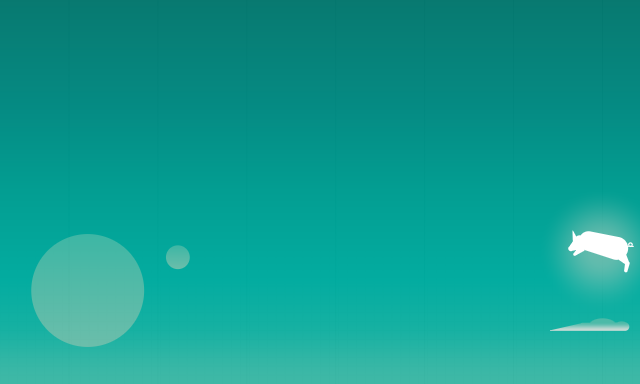
Write a WebGL 1 fragment shader that draws this background.

```glsl
precision highp float;
// Teal dusk gradient with pale discs, a glowing leaping pig and a small cloud.

uniform vec2 u_resolution;

// Positions are in canvas heights, origin at the lower left.
const vec3 SKY_TOP = vec3(0.030, 0.475, 0.440);
const vec3 SKY_HIGH = vec3(0.020, 0.545, 0.515);
const vec3 SKY_MID = vec3(0.010, 0.620, 0.573);
const vec3 SKY_LOW = vec3(0.012, 0.675, 0.628);
const vec3 SKY_HAZE = vec3(0.070, 0.690, 0.635);
const vec3 SKY_FLOOR = vec3(0.245, 0.722, 0.652);

const vec3 DISC_TOP = vec3(0.240, 0.715, 0.645);
const vec3 DISC_BOTTOM = vec3(0.420, 0.745, 0.670);
const vec3 BIG_DISC = vec3(0.2284, 0.2435, 0.1470); // centre, radius
const vec3 SMALL_DISC = vec3(0.4632, 0.3301, 0.0310);

const vec2 PIG_POS = vec2(1.5628, 0.3593);
const vec2 CLOUD_POS = vec2(1.5628, 0.1385);
const float DETAIL_SCALE = 100.0; // local units per canvas height
const vec3 PIG_COLOR = vec3(1.0);
const vec3 GLOW_COLOR = vec3(0.62, 0.78, 0.72);
const vec2 GLOW_POS = vec2(1.5660, 0.3480);
const float GLOW_RADIUS = 0.165;
const float GLOW_STRENGTH = 0.62;
const vec3 CLOUD_TOP = vec3(0.30, 0.73, 0.66);
const vec3 CLOUD_BASE = vec3(0.80, 0.86, 0.84);

const float GRID_STEP = 0.2316;
const float GRID_OFFSET = 0.4113;
const float FINE_STEP = 0.0232;
const float GRID_STRENGTH = 0.018;

// Coverage of a shape from its signed distance and the pixel width
float fill(float d, float pixel) {
  return clamp(0.5 - d / pixel, 0.0, 1.0);
}

// Capsule whose radius runs from ra at a to rb at b
float taper(vec2 p, vec2 a, vec2 b, float ra, float rb) {
  vec2 axis = b - a;
  float h = clamp(dot(p - a, axis) / dot(axis, axis), 0.0, 1.0);
  return length(p - a - axis * h) - mix(ra, rb, h);
}

float ellipse(vec2 p, vec2 radii) {
  return (length(p / radii) - 1.0) * min(radii.x, radii.y);
}

vec3 sky(float y) {
  vec3 c = mix(SKY_FLOOR, SKY_HAZE, smoothstep(0.0, 0.18, y));
  c = mix(c, SKY_LOW, clamp((y - 0.17) / 0.10, 0.0, 1.0));
  c = mix(c, SKY_MID, clamp((y - 0.27) / 0.23, 0.0, 1.0));
  c = mix(c, SKY_HIGH, clamp((y - 0.50) / 0.22, 0.0, 1.0));
  return mix(c, SKY_TOP, clamp((y - 0.72) / 0.28, 0.0, 1.0));
}

vec3 addDisc(vec3 color, vec2 p, vec3 disc, float pixel) {
  vec2 q = p - disc.xy;
  vec3 tint = mix(DISC_BOTTOM, DISC_TOP, clamp(0.5 + 0.5 * q.y / disc.z, 0.0, 1.0));
  return mix(color, tint, fill(length(q) - disc.z, pixel));
}

// Thin line repeated along one axis
float ruled(float x, float spacing, float pixel) {
  float d = abs(mod(x + 0.5 * spacing, spacing) - 0.5 * spacing);
  return fill(d - 0.0008, max(pixel, 0.002));
}

float pig(vec2 p) {
  float d = taper(p, vec2(-3.0, 1.3), vec2(4.3, -0.6), 2.55, 3.0);         // body
  d = min(d, taper(p, vec2(-5.2, 0.9), vec2(-7.6, -0.65), 1.9, 0.7));      // head
  d = min(d, taper(p, vec2(-6.5, 1.7), vec2(-7.1, 3.9), 0.65, 0.1));       // ear
  d = min(d, taper(p, vec2(-4.8, -0.6), vec2(-6.6, -2.15), 0.9, 0.4));     // foreleg
  d = min(d, taper(p, vec2(5.6, -2.6), vec2(7.1, -4.5), 1.3, 0.55));       // thigh
  d = min(d, taper(p, vec2(7.1, -4.5), vec2(6.7, -6.4), 0.6, 0.45));       // hind foot
  d = min(d, taper(p, vec2(7.0, 0.0), vec2(8.6, -0.1), 0.2, 0.15));        // tail
  return min(d, abs(length(p - vec2(7.9, 0.35)) - 0.45) - 0.16);           // curl
}

float cloud(vec2 p) {
  float d = taper(p, vec2(-12.9, 0.05), vec2(-4.5, 0.9), 0.1, 1.15);
  d = min(d, taper(p, vec2(-4.5, 1.0), vec2(6.5, 1.1), 1.1, 1.1));
  d = min(d, ellipse(p - vec2(0.65, 1.2), vec2(3.7, 2.05)));
  d = min(d, ellipse(p - vec2(5.6, 1.2), vec2(1.9, 1.25)));
  return max(d, -p.y); // flat base
}

void main() {
  float pixel = 1.0 / u_resolution.y;
  vec2 p = gl_FragCoord.xy * pixel;
  float detailPixel = pixel * DETAIL_SCALE;
  vec3 color = sky(p.y);

  // Discs
  color = addDisc(color, p, BIG_DISC, pixel);
  color = addDisc(color, p, SMALL_DISC, pixel);

  // Faint ruled grid, finer towards the floor
  float fine = max(ruled(p.x, FINE_STEP, pixel), ruled(p.y, FINE_STEP, pixel));
  float grid = ruled(p.x - GRID_OFFSET, GRID_STEP, pixel);
  grid += 0.4 * fine * (1.0 - smoothstep(0.1, 0.4, p.y));
  color -= GRID_STRENGTH * grid;

  // Glow and pig
  float glow = 1.0 - smoothstep(0.02, GLOW_RADIUS, length(p - GLOW_POS));
  color = mix(color, GLOW_COLOR, GLOW_STRENGTH * glow);
  color = mix(color, PIG_COLOR, fill(pig((p - PIG_POS) * DETAIL_SCALE), detailPixel));

  // Cloud, palest along its base
  vec2 c = (p - CLOUD_POS) * DETAIL_SCALE;
  vec3 cloudColor = mix(CLOUD_BASE, CLOUD_TOP, smoothstep(0.0, 2.2, c.y));
  color = mix(color, cloudColor, fill(cloud(c), detailPixel));

  gl_FragColor = vec4(color, 1.0);
}
```
